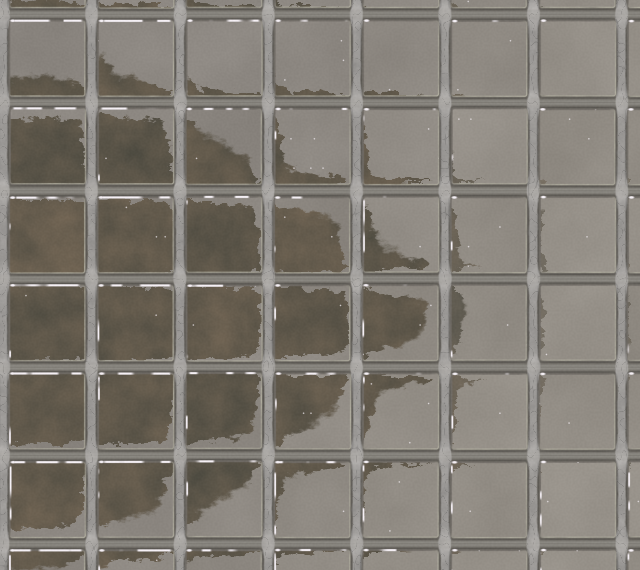
Reproduce this texture procedurally as a Shadertoy shader.

```glsl
// Glossy square mosaic tiles in pale grout, mirroring a ragged dark shape.
#define REPEATS vec2(7.245, 6.46)
#define GRID_SHIFT vec2(0.038, 0.162)
#define FACE_HALF 0.425
#define GROUT_HALF 0.047
#define SHAPE_CENTER vec2(0.0, 2.9)
#define SHAPE_RADIUS vec2(4.75, 2.75)
#define EDGE_BEND 2.2
#define RAGGED 0.32
#define GLOSS vec3(0.545, 0.525, 0.502)
#define DARK vec3(0.375, 0.345, 0.292)
#define GROUT vec3(0.70, 0.69, 0.68)
#define GLINT vec3(0.96, 0.94, 0.96)

vec2 hash2(vec2 p) {
    vec3 q = fract(p.xyx * vec3(0.1031, 0.1030, 0.0973));
    q += dot(q, q.yzx + 33.33);
    return fract((q.xx + q.yz) * q.zy);
}

float gradDot(vec2 cell, vec2 offset) {
    float angle = 6.2832 * hash2(cell + 50.0).x;
    return dot(vec2(cos(angle), sin(angle)), offset);
}

float noise(vec2 p) {
    vec2 i = floor(p), f = fract(p);
    vec2 w = f * f * f * (f * (f * 6.0 - 15.0) + 10.0);
    vec2 e = vec2(1.0, 0.0);
    return mix(mix(gradDot(i, f), gradDot(i + e, f - e), w.x),
               mix(gradDot(i + e.yx, f - e.yx), gradDot(i + 1.0, f - 1.0), w.x), w.y);
}

float fbm(vec2 p) {
    float sum = 0.0, amp = 0.6;
    for (int i = 0; i < 4; i++) {
        sum += amp * noise(p);
        p = p * 2.03 + 17.3;
        amp *= 0.55;
    }
    return sum;
}

float roundBox(vec2 p, float halfSize, float r) {
    vec2 q = abs(p) - halfSize + r;
    return length(max(q, 0.0)) + min(max(q.x, q.y), 0.0) - r;
}

// Soft coverage of everything below the given edge.
float below(float d, float edge, float soft) {
    return 1.0 - smoothstep(edge - soft, edge + soft, d);
}

// Bent mirror: each tile shows the shape around it, compressed at its rim.
float reflection(vec2 id, vec2 local, vec2 g) {
    vec2 rag = vec2(fbm(g * vec2(5.0, 9.0)), fbm(g * vec2(6.0, 10.0) + 31.7));
    vec2 s = clamp(local / FACE_HALF + RAGGED * rag, -1.0, 1.0);
    vec2 tilt = 0.35 * (hash2(id + 7.0) - 0.5);
    vec2 p = id + tilt + 0.55 * s + EDGE_BEND * s * pow(abs(s), vec2(6.0));
    vec2 q = (p - SHAPE_CENTER) / SHAPE_RADIUS;
    q = pow(vec2(max(q.x, 0.0), abs(q.y)) + 1e-4, vec2(1.2));
    return below(q.x + q.y, 1.0, 0.03) * mix(1.0, 0.6, smoothstep(4.0, 6.0, id.x));
}

void mainImage(out vec4 fragColor, in vec2 fragCoord) {
    vec2 uv = fragCoord / iResolution.xy;
    vec2 g = vec2(uv.x, 1.0 - uv.y) * REPEATS - GRID_SHIFT;
    vec2 id = floor(g), cell = fract(g) - 0.5;
    vec2 rnd = hash2(id + 20.0);
    vec2 local = cell - 0.012 * (rnd - 0.5);
    float aa = 0.75 * REPEATS.y / iResolution.y;
    float d = roundBox(local, FACE_HALF, 0.025);

    // Seams: shaded cross strips, pale uprights widening at the crossings
    vec2 seam = 0.5 - abs(cell);
    float cloud = fbm(g * 6.0);
    float crossing = exp(-dot(seam, seam) * 60.0);
    vec3 col = mix(vec3(0.43, 0.415, 0.39), vec3(0.56, 0.55, 0.525),
                   below(abs(seam.y - 0.015), 0.015, 0.025));
    float upright = below(seam.x + 0.02 * cloud, GROUT_HALF + 0.035 * crossing, 0.014);
    vec3 grout = GROUT * (0.88 + 0.15 * crossing + 0.12 * cloud);
    grout *= 1.0 - 0.13 * below(abs(noise(g * vec2(9.0, 6.0))), 0.02, 0.02);
    col = mix(col, grout, upright * mix(0.95, 0.75, below(seam.y, 0.05, 0.04)));
    col *= 1.0 - 0.2 * below(abs(d - 0.024), 0.007, 0.012) * (1.0 - 0.7 * crossing);

    // Glazed face with its reflection
    vec3 face = GLOSS + 0.035 * (rnd.x - 0.5) + 0.05 * fbm(g * 0.9 + 4.0);
    face += vec3(0.035, 0.034, 0.026) * smoothstep(2.0, 7.0, id.x + 0.4 * id.y);
    vec3 shade = DARK + vec3(0.05, 0.035, 0.025) * (rnd.y - 0.5);
    shade += vec3(0.11, 0.08, 0.06) * fbm(g * 2.2 + 9.0);
    face = mix(face, shade, reflection(id, local, g));
    col = mix(col, face, below(d, 0.0, aa));

    // Pale rim on the lower and right edges, dim rim on the others
    float lit = smoothstep(-0.1, 0.1, local.x + local.y);
    float rim = below(abs(d), 0.007, aa);
    col = mix(col, mix(vec3(0.44, 0.42, 0.40), vec3(0.72, 0.71, 0.65), lit),
              rim * (0.65 + 0.5 * cloud));

    // Glints along the top and left edges, at corners and as specks
    vec2 within = vec2(below(abs(local.x), 0.39, 0.02), below(abs(local.y), 0.39, 0.02));
    float topRun = noise(vec2(g.x * 5.0, id.y * 3.7 + 0.4)) + 0.24 - 0.12 * id.x;
    float leftRun = noise(vec2(id.x * 5.3 + 0.4, g.y * 4.0)) + 0.07 * (id.y - 5.0);
    float glint = below(abs(local.y + 0.428), 0.012, aa) * within.x * smoothstep(0.0, 0.2, topRun);
    glint = max(glint, below(abs(local.x + 0.42), 0.01, aa) * within.y * smoothstep(0.08, 0.25, leftRun));
    float corner = length((local + vec2(0.39, 0.428)) * vec2(0.5, 1.0));
    glint = max(glint, below(corner, 0.014, aa) * step(0.35, rnd.y));
    vec2 speckId = floor(g * 9.0), speck = hash2(speckId + 3.0);
    float dotDist = length(fract(g * 9.0) - 0.3 - 0.4 * speck.yx) / 9.0;
    glint = max(glint, 0.75 * below(dotDist, 0.008, aa) * step(0.975, speck.x) * below(d, 0.0, aa));
    col = mix(col, GLINT, glint);

    col += 0.018 * noise(g * 38.0);
    fragColor = vec4(clamp(col, 0.0, 1.0), 1.0);
}
```
